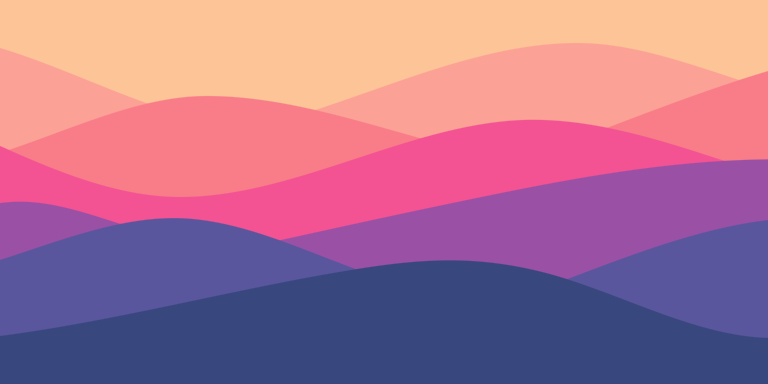
Reproduce this background procedurally as a Shadertoy shader.

```glsl
// Layered rolling hills at dusk in flat colours, from a peach sky to navy.
// Each ridge is a smooth cubic curve through a few crests and valleys;
// ridges are painted back to front with antialiased edges.

#define SKY    vec3(0.988, 0.769, 0.592)
#define BLUSH  vec3(0.988, 0.631, 0.584)
#define CORAL  vec3(0.976, 0.490, 0.533)
#define PINK   vec3(0.953, 0.325, 0.573)
#define PURPLE vec3(0.604, 0.314, 0.647)
#define INDIGO vec3(0.353, 0.337, 0.616)
#define NAVY   vec3(0.220, 0.282, 0.494)
#define EDGE_PIXELS 1.2

const int KNOTS = 5;

// Cubic Hermite curve between two knots (x, height, slope)
float bend(float x, vec3 a, vec3 b) {
    float width = b.x - a.x;
    float t = clamp((x - a.x) / width, 0.0, 1.0);
    float s = 1.0 - t;
    float rise = t * t * (3.0 - 2.0 * t);
    return mix(a.y, b.y, rise) + width * t * s * (s * a.z - t * b.z);
}

// Height of a whole ridge at x
float ridge(float x, vec3 knots[KNOTS]) {
    float height = knots[0].y;
    for (int i = 1; i < KNOTS; i++) {
        if (x >= knots[i - 1].x) height = bend(x, knots[i - 1], knots[i]);
    }
    return height;
}

// Fill everything below the ridge with one flat colour
void paintHill(inout vec3 color, vec2 p, vec3 hillColor, vec3 knots[KNOTS]) {
    float edge = EDGE_PIXELS / iResolution.y;
    float cover = clamp((ridge(p.x, knots) - p.y) / edge + 0.5, 0.0, 1.0);
    color = mix(color, hillColor, cover);
}

void mainImage(out vec4 fragColor, in vec2 fragCoord) {
    // Canvas spans 2 units across and 1 unit up
    vec2 p = fragCoord / iResolution.xy * vec2(2.0, 1.0);
    vec3 color = SKY;

    // Distant warm hills
    paintHill(color, p, BLUSH, vec3[KNOTS](
        vec3(0.0, 0.875, -0.30), vec3(0.380, 0.732, -0.36),
        vec3(0.823, 0.714, 0.33), vec3(1.503, 0.888, 0.0),
        vec3(2.0, 0.768, -0.30)));
    paintHill(color, p, CORAL, vec3[KNOTS](
        vec3(0.0, 0.602, 0.32), vec3(0.539, 0.750, 0.0),
        vec3(1.091, 0.641, -0.28), vec3(1.586, 0.669, 0.38),
        vec3(2.0, 0.815, 0.30)));

    // Middle hills
    paintHill(color, p, PINK, vec3[KNOTS](
        vec3(0.0, 0.620, -0.45), vec3(0.469, 0.487, 0.0),
        vec3(1.388, 0.688, 0.0), vec3(1.880, 0.583, -0.33),
        vec3(2.0, 0.544, -0.30)));
    paintHill(color, p, PURPLE, vec3[KNOTS](
        vec3(0.0, 0.471, 0.15), vec3(0.313, 0.417, -0.32),
        vec3(0.732, 0.375, 0.22), vec3(1.333, 0.503, 0.20),
        vec3(2.0, 0.585, 0.01)));

    // Near cool hills
    paintHill(color, p, INDIGO, vec3[KNOTS](
        vec3(0.0, 0.323, 0.32), vec3(0.453, 0.432, 0.0),
        vec3(0.927, 0.299, -0.37), vec3(1.477, 0.273, 0.38),
        vec3(2.0, 0.427, 0.12)));
    paintHill(color, p, NAVY, vec3[KNOTS](
        vec3(0.0, 0.125, 0.13), vec3(0.927, 0.299, 0.16),
        vec3(1.172, 0.322, 0.0), vec3(1.477, 0.273, -0.32),
        vec3(2.0, 0.120, -0.03)));

    fragColor = vec4(color, 1.0);
}
```
